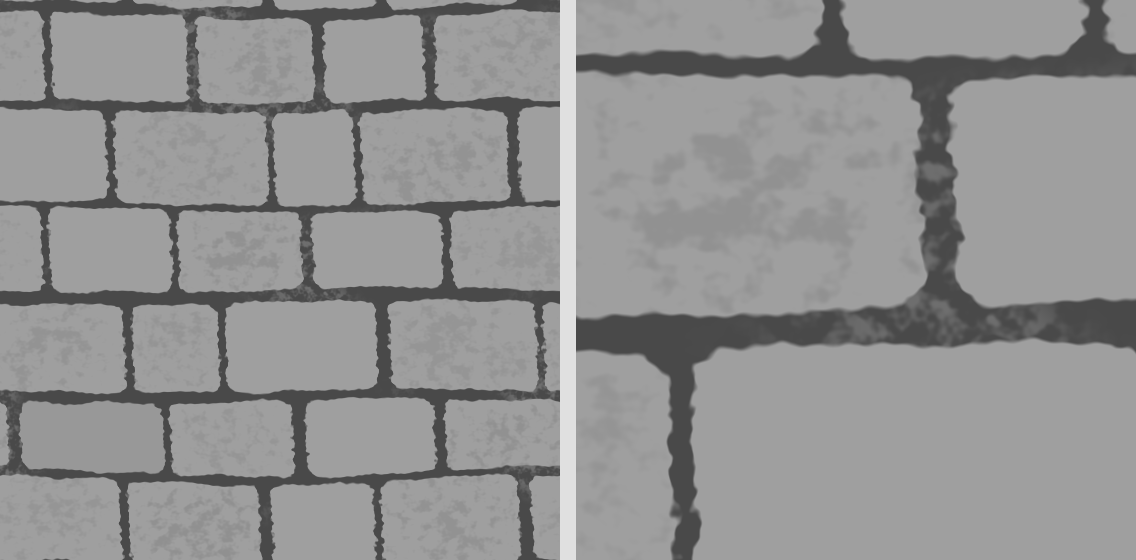
Left, the full canvas; right, a detail of the centre.
Write a WebGL 2 fragment shader that draws this texture map.

```glsl
#version 300 es
precision highp float;
// Grey stone-block wall: six uneven courses of four hand-cut blocks in dark mortar, tileable.

uniform vec2 u_resolution;
out vec4 outColor;

const float TAU = 6.2832;
const int ROWS = 6;
const int BLOCKS = 4;

const vec3 STONE = vec3(0.625);
const vec3 STONE_WORN = vec3(0.565);
const vec3 STONE_SHADED = vec3(0.598);
const vec3 MORTAR = vec3(0.288);
const vec3 MORTAR_DUST = vec3(0.43);

// Bed joints from the top down: height, bend, x of lowest point, half thickness.
const vec4 BEDS[ROWS] = vec4[ROWS](
  vec4(0.018, 0.008, 0.52, 0.0085), vec4(0.190, 0.0045, 0.42, 0.0085),
  vec4(0.369, 0.005, 0.55, 0.0070), vec4(0.529, 0.004, 0.25, 0.0115),
  vec4(0.707, 0.004, 0.22, 0.0090), vec4(0.850, 0.009, 0.48, 0.0070));

// Upright joints of each course, left to right.
const vec4 UPRIGHTS[ROWS] = vec4[ROWS](
  vec4(0.085, 0.344, 0.569, 0.767), vec4(0.197, 0.484, 0.639, 0.917),
  vec4(0.082, 0.312, 0.549, 0.798), vec4(0.230, 0.398, 0.685, 0.965),
  vec4(0.025, 0.298, 0.535, 0.786), vec4(0.223, 0.475, 0.676, 0.939));

float hash(vec2 p) {
  vec3 q = fract(p.xyx * vec3(0.1031, 0.1030, 0.0973));
  q += dot(q, q.yzx + 33.33);
  return fract((q.x + q.y) * q.z);
}

float cornerSlope(vec2 cell, vec2 offset, vec2 period) {
  float angle = TAU * hash(mod(cell, period) + period * 0.37);
  return dot(vec2(cos(angle), sin(angle)), offset);
}

// Gradient noise that wraps at the canvas edges.
float noise(vec2 p, vec2 period) {
  p *= period;
  vec2 c = floor(p), f = p - c;
  vec2 s = f * f * f * (f * (f * 6.0 - 15.0) + 10.0);
  vec2 e = vec2(1.0, 0.0);
  float a = mix(cornerSlope(c, f, period), cornerSlope(c + e, f - e, period), s.x);
  float b = mix(cornerSlope(c + e.yx, f - e.yx, period),
                cornerSlope(c + e.xx, f - e.xx, period), s.x);
  return mix(a, b, s.y);
}

float grain(vec2 p, vec2 period) {
  return noise(p, period) + 0.6 * noise(p, period * 2.0) + 0.4 * noise(p, period * 4.0);
}

float bedHeight(int row, float x) {
  vec4 bed = BEDS[row % ROWS];
  return bed.x + bed.y * cos(TAU * (x - bed.z)) + float(row / ROWS);
}

float uprightHalfWidth(int joint, int row) {
  return mix(0.006, 0.0125, hash(vec2(joint % BLOCKS, row) + 7.0));
}

// Worn blocks alternate like a checkerboard, with extras low on the right.
bool isWorn(int block, int row) {
  return (block + row) % 2 == 1 || (block == 3 && row > 2);
}

vec3 stoneColor(vec2 p, vec2 local, int block, int row) {
  float seed = hash(vec2(block, row) + 19.0);
  vec3 base = row == 4 && block == 0 ? STONE_SHADED : STONE;
  float patchy = 0.55 - length(local - 0.3 * (vec2(seed, fract(seed * 7.0)) - 0.5));
  float speckle = grain(p, vec2(38.0, 46.0)) + 0.5 * noise(p, vec2(11.0, 13.0));
  float stain = smoothstep(-0.15, 0.55, speckle + 0.55 * patchy);
  float strength = isWorn(block, row) ? mix(0.6, 1.0, seed) : 0.05;
  return mix(base, STONE_WORN, stain * strength);
}

vec3 mortarColor(vec2 p) {
  float region = smoothstep(0.08, 0.35, noise(p + 0.13, vec2(5.0, 7.0)));
  float dust = smoothstep(-0.2, 0.5, grain(p, vec2(50.0)));
  return mix(MORTAR, MORTAR_DUST, region * dust);
}

void main() {
  vec2 p = gl_FragCoord.xy / u_resolution;
  p.y = 1.0 - p.y;

  // Find the course and the distances to its beds.
  float y = p.y < bedHeight(0, p.x) ? p.y + 1.0 : p.y;
  int row = 0;
  for (int i = 1; i < ROWS; i++) if (y >= bedHeight(i, p.x)) row = i;
  float above = y - bedHeight(row, p.x);
  float below = bedHeight(row + 1, p.x) - y;
  float v = above / (above + below);

  // Find the block between two slightly leaning uprights.
  float x = p.x - 0.008 * (v - 0.5);
  float left = 1.0, right = 1.0;
  int block = 0;
  for (int i = 0; i < BLOCKS; i++) {
    float gap = fract(x - UPRIGHTS[row][i]);
    if (gap < left) { left = gap; block = i; }
    right = min(right, 1.0 - gap);
  }

  // Rounded block outline with chipped sides and gently wavering beds.
  float seed = hash(vec2(block, row));
  float side = min(left - uprightHalfWidth(block, row), right - uprightHalfWidth(block + 1, row));
  float rise = min(above - BEDS[row].w, below - BEDS[(row + 1) % ROWS].w);
  side += 0.007 * noise(p, vec2(70.0)) + 0.004 * noise(p, vec2(140.0));
  rise += 0.008 * noise(p, vec2(14.0, 20.0)) + 0.003 * noise(p, vec2(80.0)) + 0.004 * (seed - 0.5);
  float radius = mix(0.012, 0.022, seed);
  float outline = length(max(radius - vec2(side, rise), 0.0)) - radius;

  float soft = max(0.0016, 0.8 / min(u_resolution.x, u_resolution.y));
  float stoneMask = 1.0 - smoothstep(-soft, soft, outline);
  vec2 local = 2.0 * vec2(left / (left + right), v) - 1.0;
  outColor = vec4(mix(mortarColor(p), stoneColor(p, local, block, row), stoneMask), 1.0);
}
```
